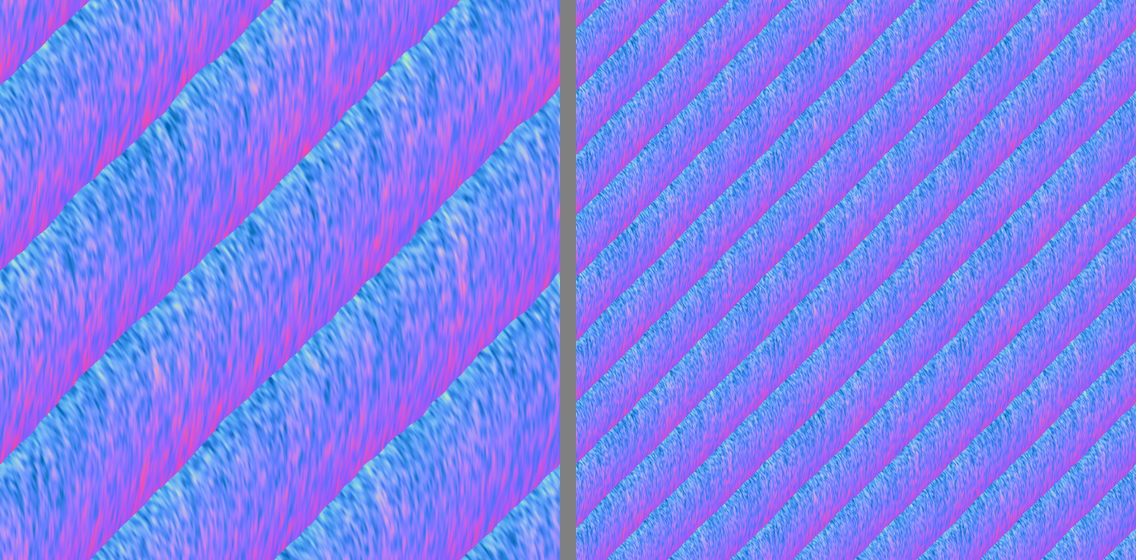
Left, the tile; right, the same tile 3 across and 3 down.
This texture map is drawn by a WebGL 1 fragment shader. Its source:

```glsl
precision highp float;
// Tangent-space normal map of twisted rope: three diagonal strands per tile.
// Each strand is a rounded band covered in long curved fibres and short fine
// hairs, built from columns of wrapping noise that follow the fibre arcs.

uniform vec2 u_resolution;

float hash(vec2 p) {
  return fract(sin(dot(p, vec2(127.1, 311.7))) * 43758.5453);
}

// Value noise in -1..1 that wraps after the given number of cells
float noise(vec2 p, float period) {
  vec2 cell = floor(p);
  vec2 f = fract(p);
  f = f * f * (3.0 - 2.0 * f);
  vec2 lo = mod(cell, period);
  vec2 hi = mod(cell + 1.0, period);
  float below = mix(hash(lo), hash(vec2(hi.x, lo.y)), f.x);
  float above = mix(hash(vec2(lo.x, hi.y)), hash(hi), f.x);
  return 2.0 * mix(below, above, f.y) - 1.0;
}

// Noise along one fibre, shifted at random so neighbours do not line up
float fibreNoise(float column, float along) {
  along += hash(vec2(column, 0.5));
  float cell = floor(along);
  float f = smoothstep(0.0, 1.0, along - cell);
  return 2.0 * mix(hash(vec2(column, cell)), hash(vec2(column, cell + 1.0)), f) - 1.0;
}

// A row of fibres that wraps after count columns
float streaks(float across, float along, float count, float seed) {
  float x = across * count;
  float column = floor(x);
  float left = fibreNoise(mod(column, count), along + seed);
  float right = fibreNoise(mod(column + 1.0, count), along + seed);
  return mix(left, right, smoothstep(0.1, 0.9, x - column));
}

// Unit direction across a fibre whose x drifts by this much over the band
vec2 acrossFibre(float drift) {
  return normalize(vec2(1.0 - 3.0 * drift, 3.0 * drift));
}

vec3 ropeNormal(vec2 uv) {
  // Diagonal bands with slightly uneven, ragged borders
  float wobble = 0.024 * noise(uv * 9.0, 9.0) + 0.012 * noise(uv * 40.0, 40.0);
  float band = 3.0 * (uv.x - uv.y) - 0.469 + wobble;
  float t = fract(band);
  float seed = 29.0 * mod(floor(band), 3.0);

  // Fibres leave the upper border slanted and arc back toward the lower one;
  // hairs lean a little more to the right
  float along = t - wobble;
  float fibre = uv.x - (0.130 - 0.145 * along) * along;
  float drift = 0.130 - 0.290 * along;
  float hair = fibre - (0.030 + 0.025 * along) * along;
  float hairDrift = drift + 0.030 + 0.050 * along;

  // Long locks and strands, then short hairs and the finest fuzz
  float locks = streaks(fibre, along * 1.0, 76.0, seed);
  float strands = streaks(fibre, along * 1.6, 160.0, seed + 100.0);
  float hairs = streaks(hair, along * 13.0, 220.0, seed + 200.0);
  float fuzz = streaks(hair, along * 17.0, 340.0, seed + 300.0);

  // Round cross-section of the band, then the fibre relief
  float side = 1.0 - 2.0 * t;
  vec2 slope = vec2(-1.0, 1.0) * (0.29 * side + 0.05 * side * side * side);
  slope += acrossFibre(drift) * (0.19 * locks + mix(0.24, 0.32, t) * strands);
  slope += acrossFibre(hairDrift) * (0.40 * hairs + mix(0.48, 0.30, t) * fuzz);
  return vec3(slope, sqrt(max(1.0 - dot(slope, slope), 0.16)));
}

void main() {
  // Four samples per pixel smooth the borders and the finest hairs
  vec3 normal = vec3(0.0);
  for (int j = 0; j < 2; j++) {
    for (int i = 0; i < 2; i++) {
      vec2 offset = 0.5 * vec2(float(i), float(j)) - 0.25;
      normal += 0.25 * ropeNormal((gl_FragCoord.xy + offset) / u_resolution);
    }
  }
  gl_FragColor = vec4(0.5 + 0.5 * normal, 1.0);
}
```
